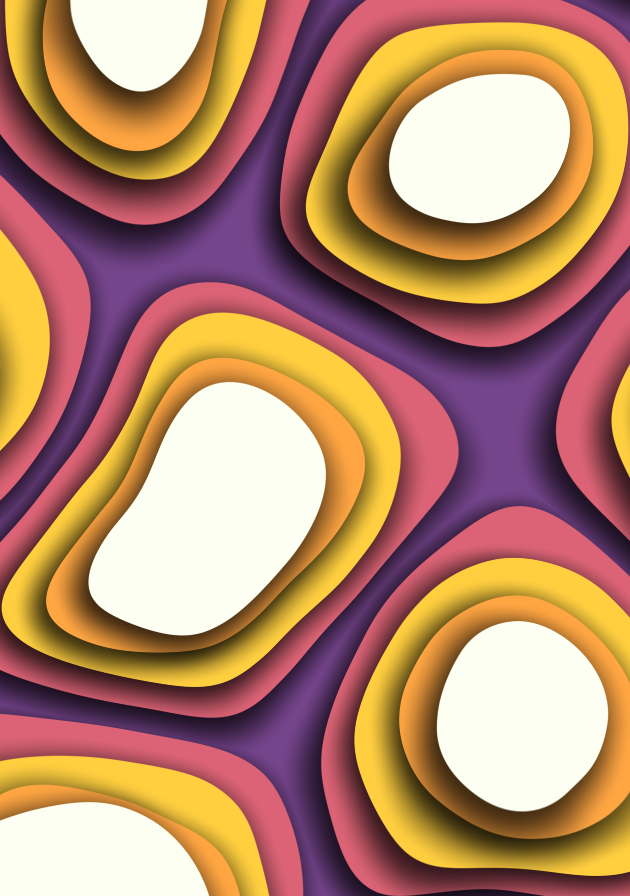
Reproduce this background procedurally as a WebGL 2 fragment shader.

```glsl
#version 300 es
precision highp float;
// Stacked paper cut-outs: rounded islands rise in four sheets above a purple base.
// A smooth Voronoi height field of short segments is cut at rising levels; each
// sheet has its own wobble and casts a soft shadow to the lower left.

uniform vec2 u_resolution;
out vec4 fragColor;

const vec3 PURPLE = vec3(0.46, 0.27, 0.55);
const vec3 PINK   = vec3(0.86, 0.39, 0.46);
const vec3 YELLOW = vec3(1.00, 0.81, 0.25);
const vec3 ORANGE = vec3(1.00, 0.65, 0.26);
const vec3 CREAM  = vec3(0.99, 1.00, 0.95);

const float CELL_SIZE = 0.62;   // island spacing, in canvas widths
const float ROUNDING = 14.0;    // lower values round the islands more

vec2 hash22(vec2 p) {
    vec3 q = fract(p.xyx * vec3(0.1031, 0.1030, 0.0973));
    q += dot(q, q.yzx + 33.33);
    return fract((q.xx + q.yz) * q.zy);
}

// Two channels of smooth value noise, each from -1 to 1
vec2 noise2(vec2 p) {
    vec2 i = floor(p), f = fract(p);
    vec2 u = f * f * f * (f * (f * 6.0 - 15.0) + 10.0);
    vec2 low  = mix(hash22(i), hash22(i + vec2(1, 0)), u.x);
    vec2 high = mix(hash22(i + vec2(0, 1)), hash22(i + vec2(1, 1)), u.x);
    return 2.0 * mix(low, high, u.y) - 1.0;
}

// Offset from the closest point of a segment that spans -halfSpan to halfSpan
vec2 fromSegment(vec2 p, vec2 halfSpan) {
    float along = dot(p, halfSpan) / (dot(halfSpan, halfSpan) + 1e-6);
    return p - halfSpan * clamp(along, -1.0, 1.0);
}

// x: half the gap between the nearest segment and a smooth minimum of the others
// y: slope of that height
vec2 islandField(vec2 p) {
    vec2 g = p / CELL_SIZE, home = floor(g);
    vec3 nearest = vec3(0.0), others = vec3(0.0, 0.0, 1e-9);  // weighted direction, weight
    for (int k = 0; k < 9; k++) {
        vec2 cell = home + vec2(k % 3 - 1, k / 3 - 1);
        vec2 jitter = hash22(cell + 11.0) - 0.5;
        vec2 form = hash22(cell + 57.0);
        vec2 away = fromSegment(g - cell - 0.5 - 0.4 * jitter, 0.3 * (form - 0.5));
        float d = sqrt(dot(away, away) + 0.008);
        float radius = 0.08 * (fract(form.x + form.y) - 0.5);
        float weight = exp(-ROUNDING * (CELL_SIZE * d - radius));
        vec3 site = weight * vec3(away / d, 1.0);
        bool closer = weight > nearest.z;
        others += closer ? nearest : site;
        nearest = closer ? site : nearest;
    }
    float height = 0.5 * log(nearest.z / others.z) / ROUNDING;
    vec2 slope = 0.5 * (others.xy / others.z - nearest.xy / nearest.z);
    return vec2(height, length(slope));
}

// Approximate signed distance to a cut edge, positive on the paper
float edgeDistance(vec2 field, float level) {
    return (field.x - level) / max(field.y, 0.35);
}

// Darken what lies below, then lay the sheet over it
vec3 addSheet(vec3 below, vec3 paper, vec2 field, vec2 litField, float level, float pixel) {
    float shadow = smoothstep(-0.05, 0.022, edgeDistance(litField, level));
    float cover = smoothstep(-0.75 * pixel, 0.75 * pixel, edgeDistance(field, level));
    return mix(below * (1.0 - 0.74 * shadow), paper, cover);
}

void main() {
    const mat2 TURN = mat2(0.88, 0.475, -0.475, 0.88);
    const vec2 TO_LIGHT = vec2(0.011, 0.017);
    float pixel = 1.0 / u_resolution.x;

    // Turned and bent plane, sampled here and a little towards the light
    vec2 p = TURN * gl_FragCoord.xy * pixel + vec2(3.3, 5.2);
    vec2 bent = p + 0.055 * noise2(p * 2.4);
    vec2 field = islandField(bent);
    vec2 litField = islandField(bent + TURN * TO_LIGHT);

    // Cut levels, each shifted by its own wobble
    vec4 wobble = vec4(noise2(p * 5.0 + 17.3), noise2(p * 5.0 + 41.9));
    vec4 level = vec4(0.024, 0.070, 0.118, 0.150) + 0.014 * wobble;

    vec3 color = PURPLE;
    color = addSheet(color, PINK,   field, litField, level.x, pixel);
    color = addSheet(color, YELLOW, field, litField, level.y, pixel);
    color = addSheet(color, ORANGE, field, litField, level.z, pixel);
    color = addSheet(color, CREAM,  field, litField, level.w, pixel);
    fragColor = vec4(color, 1.0);
}
```
